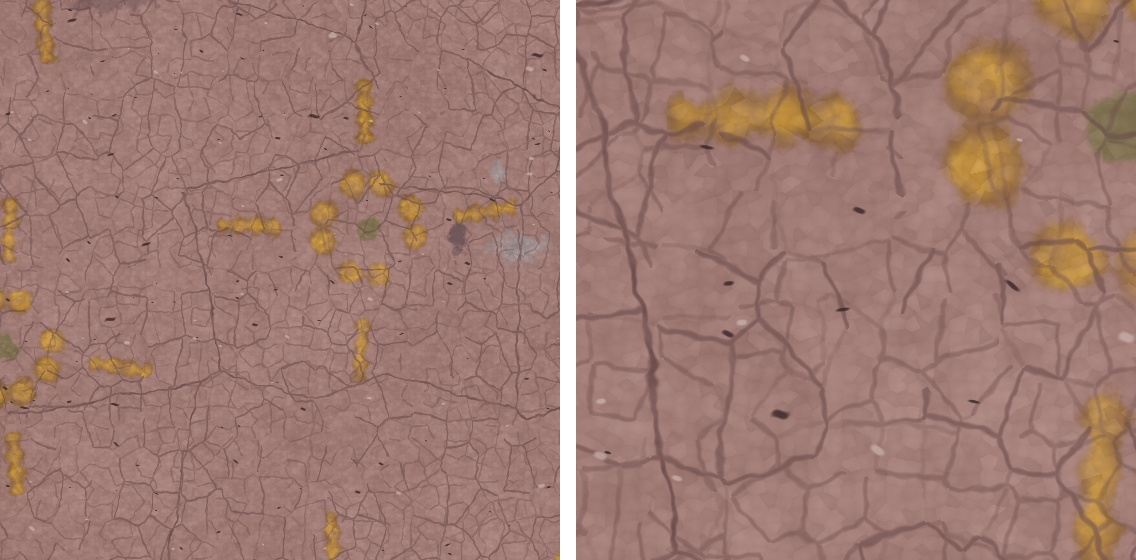
Left, the full canvas; right, a detail of the centre.
Give the GLSL for this texture, as a three.js fragment shader.

```glsl
varying vec2 vUv;

const vec3 PAINT = vec3(0.632, 0.482, 0.459);
const vec3 CRACK = vec3(0.40, 0.28, 0.28);
const vec3 FLECK = vec3(0.22, 0.14, 0.15);
const vec3 CHIP = vec3(0.80, 0.71, 0.69);
const vec3 OCHRE = vec3(0.75, 0.56, 0.23);
const vec3 OCHRE_DARK = vec3(0.57, 0.41, 0.20);
const vec3 GREEN = vec3(0.48, 0.45, 0.30);
const vec3 GREY = vec3(0.65, 0.61, 0.62);
const vec3 BRUISE = vec3(0.36, 0.28, 0.31);

const vec2 FLOWER_ORIGIN = vec2(0.657, 0.590);
const vec2 FLOWER_ACROSS = vec2(0.650, 0.210);
const vec2 FLOWER_UP = vec2(0.050, 0.775);
const float PETAL_REACH = 0.084;
const float PETAL_RADIUS = 0.025;
const float LEAF_START = 0.165;
const float LEAF_END = 0.255;
const float LEAF_WIDTH = 0.014;
const float MESH_SCALE = 17.0;
const float FINE_SCALE = 29.0;
const float LONG_SCALE = 3.3;
const float GRAIN_SCALE = 120.0;

vec2 hash2(vec2 p) {
  return fract(sin(vec2(dot(p, vec2(127.1, 311.7)), dot(p, vec2(269.5, 183.3)))) * 43758.545);
}

// Layered sines, roughly -1 to 1
float waves(vec2 p) {
  float sum = 0.0, amp = 0.5;
  for (int i = 0; i < 5; i++) {
    sum += amp * sin(p.x + 1.4 * sin(p.y * 0.8)) * cos(p.y + 1.2 * sin(p.x * 0.7));
    p = mat2(1.3, 1.4, -1.4, 1.3) * p + 3.7;
    amp *= 0.7;
  }
  return sum;
}

// Cellular noise: distance to point, distance to edge, cell id, edge id
vec4 cells(vec2 p) {
  vec2 base = floor(p), near = vec2(9.0), second = vec2(9.0);
  float nearId = 0.0, secondId = 0.0;
  for (int y = -1; y <= 1; y++) {
    for (int x = -1; x <= 1; x++) {
      vec2 c = base + vec2(float(x), float(y));
      vec2 h = hash2(c);
      vec2 r = c + 0.1 + 0.8 * h - p;
      if (dot(r, r) < dot(near, near)) {
        second = near; secondId = nearId;
        near = r; nearId = h.x;
      } else if (dot(r, r) < dot(second, second)) {
        second = r; secondId = h.x;
      }
    }
  }
  float edge = dot(0.5 * (near + second), normalize(second - near));
  return vec4(length(near), edge, nearId, fract((nearId + secondId) * 7.31));
}

// Crack along cell edges; only a share of the edges is open
float cracks(vec4 cell, float scale, float width, float share) {
  float line = 1.0 - smoothstep(0.2 * width, width, cell.y / scale);
  return line * (1.0 - smoothstep(share - 0.25, share + 0.25, cell.w));
}

// Scattered slivers, each held inside its own grid square
float flecks(vec2 p, float scale, float chance, float size, float stretch) {
  vec2 id = floor(p * scale);
  vec2 h = hash2(id + scale), k = hash2(id + 71.3);
  vec2 q = p - (id + 0.25 + 0.5 * h) / scale;
  float a = mix(-0.4, 0.9, k.x);
  q = mat2(cos(a), -sin(a), sin(a), cos(a)) * q;
  q.y += 0.15 * size * sin(q.x * 3.0 / size);
  float r = size * mix(0.3, 1.0, k.y * k.y);
  float d = length(q * vec2(1.0, stretch)) / r;
  return (1.0 - smoothstep(0.5, 1.2, d)) * step(fract(h.x * 13.7 + h.y), chance);
}

float stain(vec2 p, vec2 centre, vec2 radius, float ragged) {
  return 1.0 - smoothstep(0.4, 1.1, length((p - centre) / radius) + 0.6 * ragged);
}

// Worn flowers on a slanted lattice: distance to ochre, distance to green
vec2 flowers(vec2 p) {
  vec2 d = vec2(1.0);
  for (int j = -1; j <= 1; j++) {
    for (int i = -1; i <= 1; i++) {
      vec2 id = vec2(float(i), float(j));
      vec2 q = p - FLOWER_ORIGIN - id.x * FLOWER_ACROSS - id.y * FLOWER_UP;
      d.y = min(d.y, length(q) - 0.021);
      for (int k = 0; k < 4; k++) {
        vec2 h = hash2(id * 5.3 + float(k) * 1.7 + 2.0);
        float a = 1.5708 * float(k) + 0.35 * (h.x - 0.5);
        vec2 r = vec2(dot(q, vec2(cos(a), sin(a))), dot(q, vec2(-sin(a), cos(a))));
        vec2 petal = vec2(r.x - PETAL_REACH - 0.012 * (h.y - 0.5), abs(r.y) - 0.025);
        d.x = min(d.x, length(petal) - PETAL_RADIUS);
        float along = clamp(r.x, LEAF_START, LEAF_END);
        float lobes = 0.003 * sin(r.x * 190.0 + 6.0 * h.y);
        d.x = min(d.x, length(r - vec2(along, 0.0)) - LEAF_WIDTH - lobes);
      }
    }
  }
  return d;
}

void main() {
  vec2 p = vUv;
  float broad = waves(p * 7.0 + 1.0), ragged = waves(p * 75.0);
  vec2 bent = p + 0.006 * vec2(waves(p * 24.0), waves(p * 24.0 + 9.0));
  vec4 mesh = cells(bent * MESH_SCALE * vec2(1.12, 0.9));
  vec4 fine = cells(bent * FINE_SCALE + 40.0);
  vec4 longCell = cells((bent + 0.012 * broad) * LONG_SCALE + 5.0);
  vec4 grain = cells(p * GRAIN_SCALE * vec2(0.9, 1.1));

  // Mottled ground
  float tone = 0.022 * broad + 0.026 * ragged + 0.045 * (grain.z - 0.5) + 0.03 * (0.4 - grain.x);
  vec3 color = PAINT + tone + 0.016 * (mesh.z - 0.5);

  // Ochre flowers with worn edges and green hearts
  vec2 flower = flowers(p + 0.003 * vec2(ragged, waves(p * 60.0 + 4.0)));
  float wear = 0.006 * ragged + 0.004 * broad;
  float ochre = 1.0 - smoothstep(-0.006, 0.004, flower.x + wear);
  float body = smoothstep(0.001, 0.013, -flower.x);
  vec3 gilt = mix(OCHRE_DARK, OCHRE, body) + 1.5 * tone;
  color = mix(color, gilt, ochre * clamp(0.78 + 0.35 * ragged, 0.25, 0.95));
  color = mix(color, GREEN + tone, 0.75 * (1.0 - smoothstep(-0.005, 0.004, flower.y + wear)));

  // Grey losses and bruises
  float loss = max(stain(p, vec2(0.925, 0.555), vec2(0.065, 0.032), ragged),
                   stain(p, vec2(0.89, 0.695), vec2(0.014, 0.022), ragged));
  color = mix(color, GREY + 2.0 * tone, 0.75 * loss);
  float bruise = max(stain(p, vec2(0.815, 0.575), vec2(0.018, 0.035), ragged),
                     0.5 * stain(p, vec2(0.2, 0.995), vec2(0.1, 0.022), ragged));
  color = mix(color, BRUISE, 0.7 * bruise);

  // Crack network
  float open = 0.55 + 0.3 * broad + 0.15 * p.x;
  float crack = 0.55 * cracks(mesh, MESH_SCALE, 0.0026, open);
  crack = max(crack, 0.36 * cracks(fine, FINE_SCALE, 0.0024, open - 0.12));
  crack = max(crack, (0.65 + 0.3 * ragged) * cracks(longCell, LONG_SCALE, 0.0028, 0.6));
  color = mix(color, CRACK, clamp(crack, 0.0, 1.0));

  // Dark slivers and pale chips
  float dark = max(flecks(p, 13.0, 0.20, 0.012, 3.2), flecks(p, 27.0, 0.13, 0.006, 2.0));
  float pale = max(flecks(p + 0.37, 11.0, 0.13, 0.009, 1.6), flecks(p + 0.19, 25.0, 0.06, 0.006, 1.5));
  color = mix(color, CHIP, 0.7 * pale);
  color = mix(color, FLECK, 0.8 * dark);

  gl_FragColor = vec4(color, 1.0);
}
```
